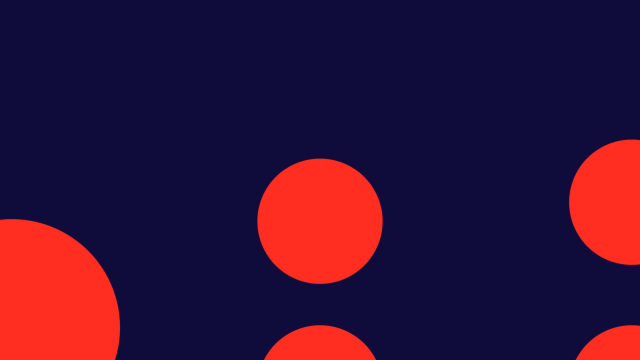
Write a WebGL 1 fragment shader that draws this background.

```glsl
precision highp float;
// Flat red discs on a deep navy ground: one large disc at the lower left
// and a two by two group whose upper row climbs to the right.
// Each disc is a signed distance; their union is filled with a smooth edge.

uniform vec2 u_resolution;

#define NAVY vec3(0.058, 0.047, 0.236)
#define RED vec3(1.0, 0.18, 0.13)
#define BIG_CENTER vec2(-0.8565, -0.4097)
#define BIG_RADIUS 0.301
#define SMALL_RADIUS 0.174
#define COLUMN_STEP 0.866
#define LOWER_ROW -0.5775
#define UPPER_ROW -0.1146
#define UPPER_RISE 0.0528

float discDistance(vec2 p, vec2 center, float radius) {
    return length(p - center) - radius;
}

// Signed distance to the two by two group of small discs
float groupDistance(vec2 p) {
    float nearest = 10.0;
    for (int column = 0; column < 2; column++) {
        for (int row = 0; row < 2; row++) {
            float c = float(column);
            float height = mix(LOWER_ROW, UPPER_ROW + UPPER_RISE * c, float(row));
            vec2 center = vec2(COLUMN_STEP * c, height);
            nearest = min(nearest, discDistance(p, center, SMALL_RADIUS));
        }
    }
    return nearest;
}

void main() {
    // Centered coordinates, one unit per canvas height
    vec2 p = (gl_FragCoord.xy - 0.5 * u_resolution) / u_resolution.y;
    float pixel = 1.0 / u_resolution.y;

    float shape = min(discDistance(p, BIG_CENTER, BIG_RADIUS), groupDistance(p));

    // Fill across about one pixel of edge
    float coverage = 1.0 - smoothstep(-0.75 * pixel, 0.75 * pixel, shape);
    gl_FragColor = vec4(mix(NAVY, RED, coverage), 1.0);
}
```
